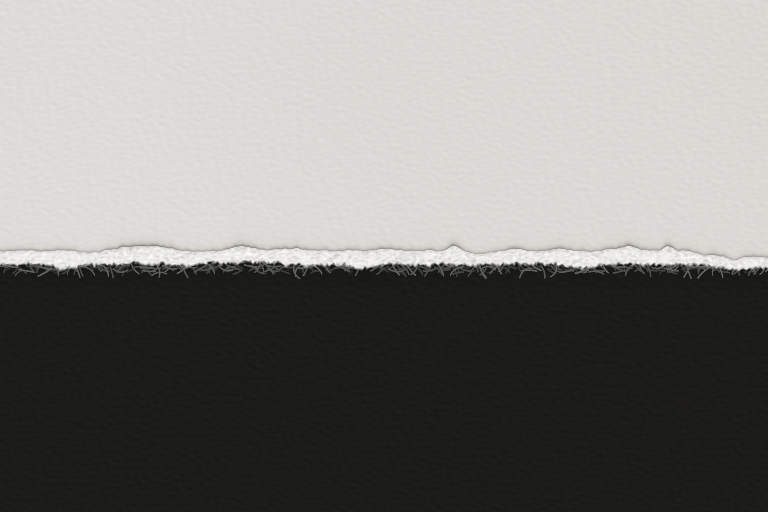
This texture is drawn by a Shadertoy shader. Its source:

```glsl
const vec3 PAPER_LIGHT = vec3(0.873, 0.863, 0.850);
const vec3 PAPER_DIM = vec3(0.857, 0.847, 0.832);
const vec3 SHADOW = vec3(0.36, 0.34, 0.31);
const vec3 PULP = vec3(0.895, 0.892, 0.885);
const vec3 DARK = vec3(0.110, 0.108, 0.102);
const float PAPER_EDGE = 0.510;   // height of the paper's torn rim
const float PULP_EDGE = 0.4835;   // height where the white core ends
const float RIGHT_SAG = 0.012;
const float PAPER_GRAIN = 0.022;
const float DARK_GRAIN = 0.016;
const float HAIR_CELL = 0.034;
const float HAIR_WIDTH = 0.0006;
const int HAIR_LAYERS = 7;

// Broad swells of each edge: centre, half width, height
const vec3 RIM_SWELLS[12] = vec3[12](
    vec3(0.176, 0.020, -0.005), vec3(0.273, 0.055, 0.010),
    vec3(0.478, 0.030, 0.010), vec3(0.566, 0.028, 0.006),
    vec3(0.752, 0.030, 0.005), vec3(0.885, 0.014, 0.011),
    vec3(0.940, 0.022, -0.006), vec3(1.006, 0.014, 0.004),
    vec3(1.094, 0.020, 0.005), vec3(1.230, 0.030, 0.009),
    vec3(1.305, 0.015, 0.008), vec3(1.435, 0.012, -0.006));
const vec3 PULP_SWELLS[5] = vec3[5](
    vec3(0.127, 0.030, -0.008), vec3(0.470, 0.080, 0.004),
    vec3(0.703, 0.025, -0.008), vec3(1.143, 0.025, -0.007),
    vec3(1.445, 0.055, -0.009));

vec2 hash2(vec2 p) {
    vec3 q = fract(p.xyx * vec3(0.1031, 0.1030, 0.0973));
    q += dot(q, q.yzx + 33.33);
    return fract((q.xx + q.yz) * q.zy);
}

float cornerSlope(vec2 cell, vec2 offset) {
    return dot(hash2(cell + 50.0) * 2.0 - 1.0, offset);
}

float gradientNoise(vec2 p) {
    vec2 i = floor(p), f = fract(p);
    vec2 u = f * f * f * (f * (f * 6.0 - 15.0) + 10.0);
    vec2 e = vec2(1.0, 0.0);
    return mix(mix(cornerSlope(i, f), cornerSlope(i + e, f - e), u.x),
               mix(cornerSlope(i + e.yx, f - e.yx), cornerSlope(i + 1.0, f - 1.0), u.x), u.y);
}

float swell(float x, vec3 s) {
    float t = (x - s.x) / s.y;
    return s.z * exp(-t * t);
}

float rimHeight(float x) {
    float h = PAPER_EDGE - RIGHT_SAG * smoothstep(1.33, 1.41, x);
    for (int i = 0; i < 12; i++) h += swell(x, RIM_SWELLS[i]);
    h += 0.0050 * gradientNoise(vec2(x * 34.0, 3.7));
    return h + 0.0030 * gradientNoise(vec2(x * 85.0, 8.3));
}

float pulpHeight(float x) {
    float h = PULP_EDGE;
    for (int i = 0; i < 5; i++) h += swell(x, PULP_SWELLS[i]);
    h += 0.0050 * gradientNoise(vec2(x * 48.0, 21.4));
    return h + 0.0050 * gradientNoise(vec2(x * 130.0, 27.6));
}

// Fine embossed grain, lit from above
float grain(vec2 p) {
    vec2 q = p * vec2(75.0, 125.0);
    float relief = gradientNoise(q) - gradientNoise(q + vec2(0.25, 0.6));
    return relief + 0.5 * gradientNoise(p * vec2(150.0, 190.0));
}

// Loose curved hairs scattered along the lower tear
float hairs(vec2 p, float px) {
    float cover = 0.0;
    for (int layer = 0; layer < HAIR_LAYERS; layer++) {
        for (int side = -1; side <= 1; side++) {
            float cell = floor(p.x / HAIR_CELL) + float(side);
            vec2 r = hash2(vec2(cell, float(layer) * 7.0));
            vec2 s = hash2(vec2(cell + 91.0, float(layer) * 13.0));
            vec2 q = p - vec2((cell + r.x) * HAIR_CELL, PULP_EDGE - 0.004 - 0.012 * r.y * r.y);
            float angle = (s.x - 0.5) * 2.6;
            q = mat2(cos(angle), -sin(angle), sin(angle), cos(angle)) * q;
            float reach = mix(0.005, 0.015, s.y);
            float bend = (r.x - 0.5) * 60.0 * q.x * q.x;
            float d = length(vec2(max(abs(q.x) - reach, 0.0), q.y - bend));
            cover = max(cover, (1.0 - smoothstep(0.0, px, d - HAIR_WIDTH)) * mix(0.10, 0.38, s.y));
        }
    }
    return cover;
}

void mainImage(out vec4 fragColor, in vec2 fragCoord) {
    float px = 1.0 / iResolution.y;
    vec2 p = fragCoord * px;
    float rim = rimHeight(p.x), above = p.y - rim;
    float core = p.y - pulpHeight(p.x);
    float tooth = grain(p);

    // Dark sheet, with contact shade and stray fibres
    vec3 color = DARK + DARK_GRAIN * tooth;
    color -= 0.025 * exp(-max(-core, 0.0) / 0.018);
    color = mix(color, PULP, hairs(p, px));

    // White torn core
    float strands = abs(gradientNoise(p * vec2(70.0, 140.0) + 2.0 * gradientNoise(p * 45.0)));
    float clumps = gradientNoise(p * vec2(100.0, 160.0) + 9.0);
    vec3 pulp = PULP + 0.05 - 0.20 * strands + 0.11 * clumps;
    pulp -= 0.10 * exp(-max(-above, 0.0) / 0.003);
    float fray = 0.005 * gradientNoise(p * vec2(150.0, 120.0) + 40.0);
    color = mix(color, pulp, smoothstep(-0.0025 - px, 0.0015 + px, core + fray));

    // Pale sheet, darkening where its rim curls
    float drift = 0.5 + 0.35 * (0.75 - p.x) + 0.5 * gradientNoise(p * 1.7 + 5.0);
    vec3 paper = mix(PAPER_DIM, PAPER_LIGHT, clamp(drift, 0.0, 1.0)) + PAPER_GRAIN * tooth;
    float curl = smoothstep(-0.005, 0.011, rim - PAPER_EDGE + RIGHT_SAG * smoothstep(1.33, 1.41, p.x));
    float lift = max(above, 0.0);
    float shade = mix(0.40, 0.62, curl) * exp(-lift / 0.0028) + mix(0.05, 0.22, curl) * exp(-lift / 0.008);
    paper = mix(paper, SHADOW, min(shade, 0.85));
    color = mix(color, paper, smoothstep(-0.5 * px, 0.5 * px, above));

    fragColor = vec4(clamp(color, 0.0, 1.0), 1.0);
}
```
